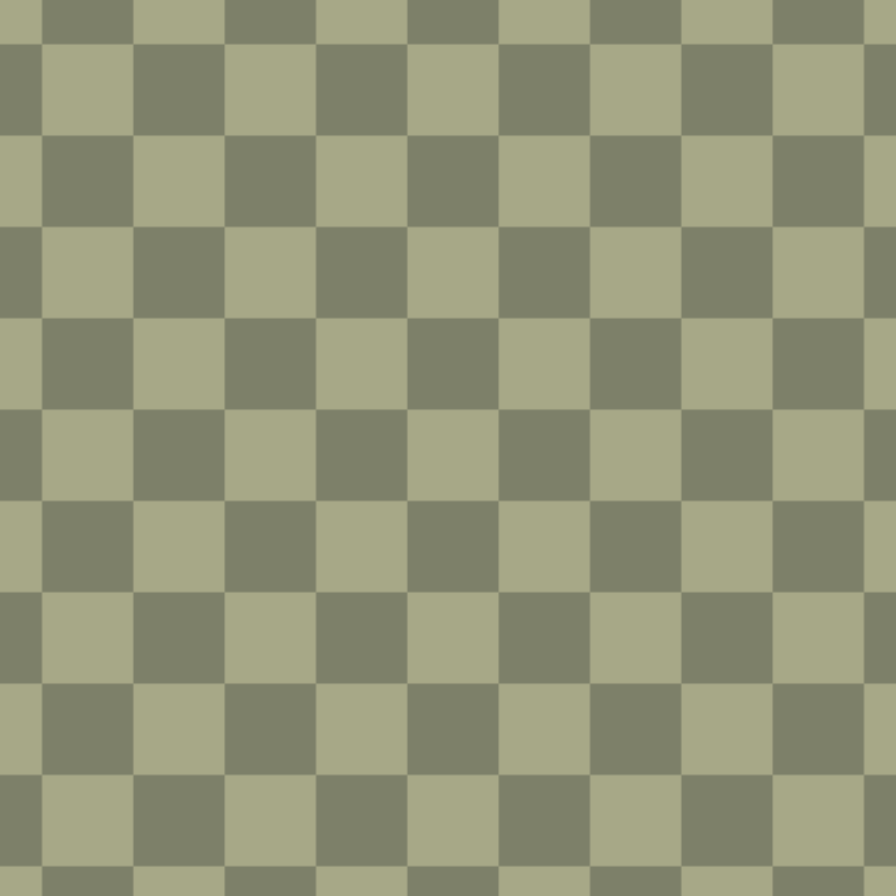
A Shadertoy shader for this pattern:

```glsl
const vec3 DARK_OLIVE = vec3(0.490, 0.502, 0.412);
const vec3 LIGHT_OLIVE = vec3(0.655, 0.657, 0.530);

const float CELL_SIZE = 0.10193;               // side of one square
const vec2 GRID_ORIGIN = vec2(0.0469, 0.0332); // lower left grid corner
const float EDGE_SOFTNESS = 0.0013;            // half width of the blended edge

// Signed distance to the nearest grid line, alternating sign per cell
vec2 alternatingDistance(vec2 p) {
    return 0.5 - abs(mod(p + 0.5, 2.0) - 1.0);
}

// Checker coverage: 1 where the cell indices sum to an even number
float checker(vec2 p, float softness) {
    vec2 side = clamp(alternatingDistance(p) / softness, -1.0, 1.0);
    return 0.5 + 0.5 * side.x * side.y;
}

void mainImage(out vec4 fragColor, in vec2 fragCoord) {
    float canvas = min(iResolution.x, iResolution.y);
    vec2 uv = fragCoord / canvas;

    // Keep the edge at least one pixel wide on small canvases
    float softness = max(EDGE_SOFTNESS, 0.5 / canvas) / CELL_SIZE;
    float light = checker((uv - GRID_ORIGIN) / CELL_SIZE, softness);

    fragColor = vec4(mix(DARK_OLIVE, LIGHT_OLIVE, light), 1.0);
}
```
